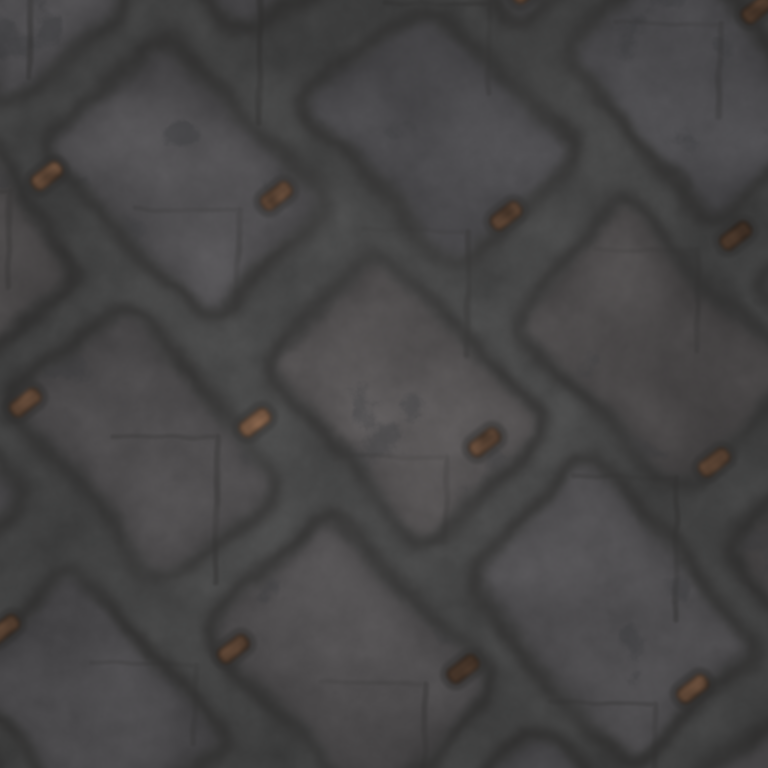
Write a Shadertoy shader that draws this texture.

```glsl
// Worn slanted cobblestones in dark mortar, with small copper pegs and fine L-shaped cracks.

const vec3 SEAM = vec3(0.205, 0.202, 0.200);
const vec3 MORTAR = vec3(0.272, 0.273, 0.273);
const vec3 STONE = vec3(0.322, 0.316, 0.322);
const vec3 COPPER = vec3(0.43, 0.315, 0.235);

float hash(vec2 p) {
    vec3 q = fract(vec3(p.xyx) * 0.1031);
    q += dot(q, q.yzx + 33.33);
    return fract((q.x + q.y) * q.z);
}

float noise(vec2 p) {
    vec2 i = floor(p), f = fract(p);
    f = f * f * (3.0 - 2.0 * f);
    return mix(mix(hash(i), hash(i + vec2(1, 0)), f.x),
               mix(hash(i + vec2(0, 1)), hash(i + vec2(1, 1)), f.x), f.y);
}

float fbm(vec2 p) {
    float sum = 0.0, amp = 0.5;
    for (int i = 0; i < 5; i++) {
        sum += amp * noise(p);
        p = mat2(1.6, 1.2, -1.2, 1.6) * p + 7.3;
        amp *= 0.5;
    }
    return sum;
}

float roundBox(vec2 p, vec2 halfSize, float radius) {
    vec2 q = abs(p) - halfSize + radius;
    return length(max(q, 0.0)) + min(max(q.x, q.y), 0.0) - radius;
}

float segment(vec2 p, vec2 a, vec2 b) {
    vec2 ab = b - a;
    return length(p - a - ab * clamp(dot(p - a, ab) / dot(ab, ab), 0.0, 1.0));
}

// Coordinates along and across a unit axis.
vec2 alongAxis(vec2 p, vec2 axis) {
    return vec2(dot(p, axis), dot(p, vec2(-axis.y, axis.x)));
}

// Distance to the nearest stone in x, its lattice cell in yz.
vec3 nearestStone(vec2 p, mat2 lattice, vec2 origin) {
    vec2 home = round(inverse(lattice) * (p - origin));
    vec3 best = vec3(1.0, home);
    for (int j = -1; j <= 1; j++)
    for (int i = -1; i <= 1; i++) {
        vec2 id = home + vec2(i, j);
        float r1 = hash(id + 21.7), r2 = hash(id + 47.1);
        vec2 jitter = (vec2(r1, r2) - 0.5) * 0.016;
        float angle = -0.82 + 0.12 * (r2 - 0.5);
        vec2 local = alongAxis(p - origin - lattice * id - jitter, vec2(cos(angle), sin(angle)));
        local.y += local.x * (r1 - 0.5) * 0.16;
        float d = roundBox(local, vec2(0.143 + 0.026 * r1, 0.100 + 0.012 * r2), 0.028);
        if (d < best.x) best = vec3(d, id);
    }
    return best;
}

vec3 paving(vec2 p) {
    vec2 warp = vec2(fbm(p * 9.0), fbm(p * 9.0 + 31.0)) - 0.5;
    vec3 stone = nearestStone(p + warp * 0.045, mat2(0.332, 0.055, 0.059, 0.345), vec2(0.521, 0.486));
    float d = stone.x, tone = hash(stone.yz + 5.3);

    // Mottled mortar, then the stone face with its own tint
    vec3 color = MORTAR * (0.84 + 0.34 * fbm(p * 14.0));
    vec3 face = STONE * (0.95 + 0.08 * tone);
    face *= mix(vec3(0.99, 1.0, 1.02), vec3(1.015, 1.0, 0.985), hash(stone.yz + 12.9));
    face *= 0.84 + 0.32 * fbm(p * 11.0 + 3.0);

    // Faces darken gently toward their rims; a few faint bluish stains
    face *= mix(0.91, 1.0, smoothstep(0.0, -0.055, d));
    float stain = smoothstep(0.73, 0.84, noise(p * 17.0 + 8.0) * 0.65 + fbm(p * 30.0) * 0.4);
    face = mix(face, vec3(0.235, 0.24, 0.25), 0.4 * stain);
    color = mix(color, face, smoothstep(0.008, -0.016, d));

    // Soft dark groove around each stone, worn away in places
    float groove = exp(-pow((d - 0.007) / 0.013, 2.0));
    color = mix(color, SEAM, groove * (0.4 + 0.5 * noise(p * 12.0)));
    return color * (0.96 + 0.08 * fbm(p * 60.0));
}

// A crack corner and a peg share each cell of a slightly turned square grid.
vec3 addFittings(vec3 color, vec2 p) {
    mat2 lattice = mat2(0.299, -0.026, 0.028, 0.295);
    vec2 origin = vec2(0.582, 0.404);
    vec2 id = floor(inverse(lattice) * (p - origin) + vec2(0.65, 0.8));
    vec2 local = p - origin - lattice * id;
    float r1 = hash(id + 63.2), r2 = hash(id + 18.4);

    // Fine cracks
    vec2 wobble = local + (vec2(noise(p * 40.0), noise(p * 40.0 + 9.0)) - 0.5) * 0.004;
    float across = segment(wobble, vec2(-0.135, 0.003), vec2(0));
    float down = segment(wobble, vec2(0), vec2(-0.002, -0.1 - 0.09 * r1));
    float crack = max(smoothstep(0.006, 0.0, across) * (0.2 + 0.35 * r2),
                      smoothstep(0.007, 0.0005, down) * (0.35 + 0.4 * r1));
    color = mix(color, SEAM, crack * (0.4 + 0.5 * noise(p * 25.0)));

    // Copper peg with a soft dark rim and a worn highlight
    vec2 peg = alongAxis(local - vec2(0.049, 0.02), vec2(0.79, 0.613));
    float d = roundBox(peg, vec2(0.027, 0.0155), 0.014);
    vec3 metal = COPPER * (0.66 + 0.4 * r2) * (0.75 + 0.4 * noise(p * 65.0));
    metal *= mix(0.65, 1.12, smoothstep(0.0, -0.013, d));
    color = mix(color, SEAM, 0.5 * smoothstep(0.009, 0.0, d));
    return mix(color, metal, 0.9 * smoothstep(0.001, -0.009, d));
}

void mainImage(out vec4 fragColor, in vec2 fragCoord) {
    vec2 p = fragCoord / iResolution.xy;
    vec3 color = addFittings(paving(p), p);
    vec2 edge = abs(p - 0.5) * 2.0;
    color *= 1.04 - 0.13 * smoothstep(0.3, 1.0, max(edge.x, edge.y));
    fragColor = vec4(color, 1.0);
}
```
